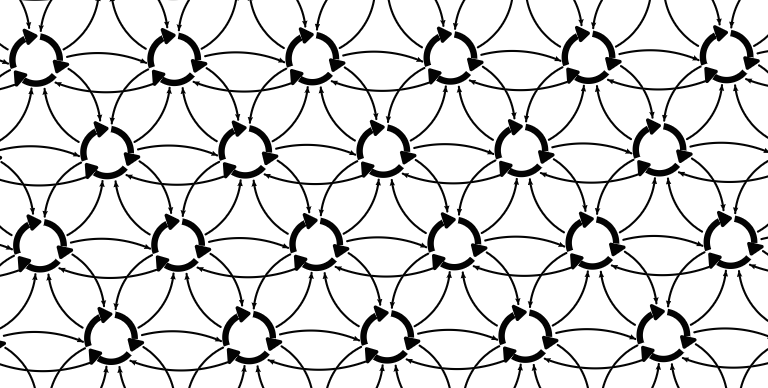
Reproduce this pattern procedurally as a WebGL 2 fragment shader.

```glsl
#version 300 es
precision highp float;

uniform vec2 u_resolution;
out vec4 fragColor;

#define CANVAS_WIDTH 768.0
#define STEP_ACROSS vec2(138.1, 0.7)
#define STEP_DOWN vec2(71.0, -92.5)
#define ANCHOR vec2(383.3, 237.0)
#define RING_RADIUS 23.7
#define RING_HALF_WIDTH 3.2
#define HEAD_ROUNDING 1.8
#define LINK_HALF_WIDTH 1.05
#define LINK_HEAD vec2(5.5, 2.6)
#define INK vec3(0.01)
#define PAPER vec3(1.0)

const float THIRD_TURN = 2.0943951;

// Links owned by one node: start.xy, tip.xy, relative to its centre
const vec4 LINKS[6] = vec4[6](
    vec4(31.0, 3.0, 110.0, -3.0),
    vec4(117.0, -24.0, 19.5, -22.7),
    vec4(32.5, -9.0, 64.0, -60.5),
    vec4(42.5, -82.0, 8.5, -29.0),
    vec4(41.0, 83.0, 4.7, 29.0),
    vec4(27.5, 10.5, 62.5, 64.5));

// Height of each bow; positive bends to the left of travel
const float BOWS[6] = float[6](6.5, 9.0, 7.0, 7.5, -8.5, -8.0);

float cross2(vec2 a, vec2 b) {
    return a.x * b.y - a.y * b.x;
}

float segmentDistance(vec2 p, vec2 a, vec2 b) {
    vec2 ab = b - a;
    return length(p - a - ab * clamp(dot(p - a, ab) / dot(ab, ab), 0.0, 1.0));
}

float triangleDistance(vec2 p, vec2 a, vec2 b, vec2 c) {
    float outline = min(segmentDistance(p, a, b),
                    min(segmentDistance(p, b, c), segmentDistance(p, c, a)));
    vec3 side = vec3(cross2(b - a, p - a), cross2(c - b, p - b), cross2(a - c, p - c));
    side *= sign(cross2(b - a, c - a));
    return min(side.x, min(side.y, side.z)) > 0.0 ? -outline : outline;
}

// Three thick arcs chasing each other clockwise
float cycleDistance(vec2 p) {
    float radius = length(p);
    float sectorStart = radians(83.0);
    float angle = mod(atan(p.y, p.x) - sectorStart, THIRD_TURN) + sectorStart;
    vec2 q = radius * vec2(cos(angle), sin(angle));

    float band = abs(radius - RING_RADIUS) - RING_HALF_WIDTH;
    float ends = max(angle - radians(200.0), radians(118.0) - angle) * RING_RADIUS;
    float head = triangleDistance(q, vec2(-11.7, 29.4), vec2(-0.4, 23.9), vec2(-7.8, 16.8));
    return min(max(band, ends), head - HEAD_ROUNDING);
}

// Thin circular arc from start to tip with a small arrowhead
float linkDistance(vec2 p, vec2 start, vec2 tip, float bow) {
    float halfChord = 0.5 * length(tip - start);
    vec2 along = (tip - start) / (2.0 * halfChord);
    vec2 outward = vec2(-along.y, along.x) * sign(bow);
    float rise = abs(bow);
    float radius = (halfChord * halfChord + rise * rise) / (2.0 * rise);
    float cosSpan = (radius - rise) / radius;
    vec2 center = 0.5 * (start + tip) - outward * (radius - rise);

    vec2 q = p - center;
    bool inSpan = dot(q, outward) > cosSpan * length(q);
    float arc = inSpan ? abs(length(q) - radius)
                       : min(length(p - start), length(p - tip));

    vec2 heading = along * cosSpan - outward * halfChord / radius;
    vec2 base = tip - heading * LINK_HEAD.x;
    vec2 flare = vec2(-heading.y, heading.x) * LINK_HEAD.y;
    float head = triangleDistance(p, tip + heading, base + flare, base - flare);
    return min(arc - LINK_HALF_WIDTH, head);
}

void main() {
    float unitsPerPixel = CANVAS_WIDTH / u_resolution.x;
    vec2 p = gl_FragCoord.xy * unitsPerPixel - ANCHOR;

    // Nearest node of the skewed lattice, then its neighbours
    mat2 lattice = mat2(STEP_ACROSS, STEP_DOWN);
    vec2 cell = round(inverse(lattice) * p);
    float d = 1e5;
    for (int j = -1; j <= 1; j++) {
        for (int i = -1; i <= 1; i++) {
            vec2 local = p - lattice * (cell + vec2(i, j));
            d = min(d, cycleDistance(local));
            for (int k = 0; k < 6; k++) {
                d = min(d, linkDistance(local, LINKS[k].xy, LINKS[k].zw, BOWS[k]));
            }
        }
    }

    float coverage = clamp(0.5 - d / unitsPerPixel, 0.0, 1.0);
    fragColor = vec4(mix(PAPER, INK, coverage), 1.0);
}
```
